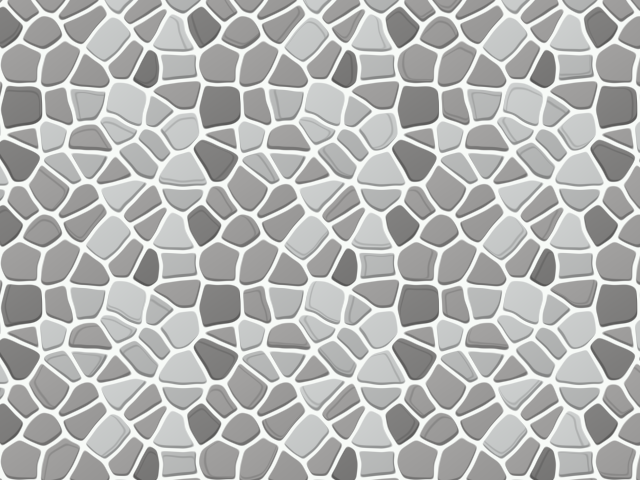
This texture is drawn by a Shadertoy shader. Its source:

```glsl
// Repeating crazy paving: rounded grey stones with shaded lower rims on white grout.
#define ROWS 14.52      // stone cells per canvas height
#define PERIOD 6.0      // cells before the layout repeats
#define JITTER 0.82     // scatter of the stone centres
#define SIZE_SPREAD 0.24 // variety of stone sizes
#define GAP 0.056       // half width of the grout
#define SHARPNESS 22.0  // higher gives harder corners
#define RIM 0.075       // height of the shaded rim
#define WOBBLE 0.10     // unevenness of the outlines
#define CREASED 0.45    // share of stones with a chipped facet
#define GROUT vec3(0.97, 0.98, 0.97)

vec3 hash3(vec2 p) {
    vec3 q = fract(p.xyx * vec3(0.1031, 0.1030, 0.0973) + 0.137);
    q += dot(q, q.yxz + 33.33);
    return fract((q.xxy + q.yzz) * q.zyx);
}

// Smooth periodic noise, two lattice steps per cell
vec3 noise3(vec2 p) {
    p *= 2.0;
    vec2 i = floor(p), f = fract(p);
    f = f * f * (3.0 - 2.0 * f);
    float period = 2.0 * PERIOD;
    vec2 i0 = mod(i, period) + 40.0, i1 = mod(i + 1.0, period) + 40.0;
    return mix(mix(hash3(i0), hash3(vec2(i1.x, i0.y)), f.x),
               mix(hash3(vec2(i0.x, i1.y)), hash3(i1), f.x), f.y);
}

// Stone centre in xy, size weight in z
vec3 stoneSite(vec2 id) {
    vec3 h = hash3(mod(id, PERIOD) + 3.0);
    return vec3(id + 0.5 + JITTER * (h.xy - 0.5), SIZE_SPREAD * h.z);
}

// Four greys; small stones are more often dark
vec3 stoneColour(float pick, float size) {
    pick += 0.10 * (size - 0.5);
    vec3 tone = vec3(0.485, 0.482, 0.478);
    tone = mix(tone, vec3(0.612, 0.608, 0.604), step(0.08, pick));
    tone = mix(tone, vec3(0.705, 0.712, 0.710), step(0.49, pick));
    return mix(tone, vec3(0.782, 0.792, 0.790), step(0.74, pick));
}

void mainImage(out vec4 fragColor, in vec2 fragCoord) {
    float pixel = ROWS / iResolution.y;
    vec2 p = fragCoord * pixel;
    vec3 rough = noise3(p);
    p += WOBBLE * (rough.xy - 0.5);
    vec2 base = floor(p);

    // Find the stone owning this point in a weighted Voronoi diagram
    float nearest = 1e5;
    vec2 id = base;
    vec3 site = vec3(0.0);
    for (int y = -2; y <= 2; y++)
    for (int x = -2; x <= 2; x++) {
        vec2 cell = base + vec2(x, y);
        vec3 s = stoneSite(cell);
        float power = dot(p - s.xy, p - s.xy) - s.z;
        if (power < nearest) { nearest = power; id = cell; site = s; }
    }

    // Random traits; facets differ between repeats
    vec3 trait = hash3(mod(id, PERIOD) + 71.0);
    vec3 chip = hash3(id + 113.0);
    vec2 rimShift = RIM * vec2(1.3 * (trait.y - 0.5), 0.65 + 0.7 * rough.z);
    float angle = 6.2832 * chip.x;
    vec2 chipDir = vec2(cos(angle), sin(angle));

    // Rounded distances: outline, raised face, outer and inner crease
    vec4 sum = vec4(0.0);
    for (int y = -2; y <= 2; y++)
    for (int x = -2; x <= 2; x++) {
        vec2 cell = base + vec2(x, y);
        if (cell == id) continue;
        vec3 s = stoneSite(cell);
        vec2 span = s.xy - site.xy;
        float len = length(span);
        vec2 n = span / len;
        float power = dot(p - s.xy, p - s.xy) - s.z;
        float edge = 0.5 * (power - nearest) / len;
        float side = dot(chipDir, n);
        sum += exp(-SHARPNESS * (edge + vec4(0.0, dot(rimShift, n), 0.10 * side, 0.16 * side)));
    }
    vec4 dist = -log(sum) / SHARPNESS - GAP - vec4(0.0, 0.0, 0.03, 0.03);
    vec4 inside = smoothstep(-0.85 * pixel, 0.85 * pixel, dist);

    // Face with a faint slope of light, then crease and rim
    float size = site.z / SIZE_SPREAD;
    vec3 face = stoneColour(trait.x, size) + 0.03 * (trait.z - 0.5);
    face += 0.025 * dot(p - site.xy, vec2(-0.6, 0.8));
    vec3 rim = face * 0.74;
    float creased = step(1.0 - CREASED, chip.y) * step(0.35, size);
    face *= 1.0 - 0.13 * creased * inside.z * (1.0 - inside.w);
    vec3 stone = mix(rim, face, inside.y);

    fragColor = vec4(mix(GROUT, stone, inside.x), 1.0);
}
```
